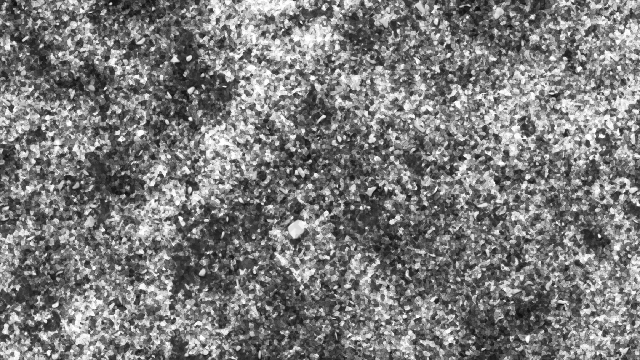
Give the GLSL for this texture, as a Shadertoy shader.

```glsl
// Weathered concrete in grey: fine gritty grains, pale patches, dark moss and scattered pebbles.

// Lengths are in canvas heights, frequencies in cells per canvas height
const float PATCH_FREQ = 3.1;
const float MOSS_FREQ = 8.0;
const float COARSE_FREQ = 72.0;
const float FINE_FREQ = 135.0;
const float PEBBLE_FREQ = 22.0;
const float PEBBLE_CHANCE = 0.36;
const float COARSE_CONTRAST = 0.66;
const float FINE_CONTRAST = 0.56;
const float CREVICE_DEPTH = 1.1;
const float MOSS_LEVEL = -1.25;
const float MID_GREY = 0.405;
const float TONE_SPREAD = 0.55;
const float SHOULDER = 0.6;
const vec2 STONE_CENTRE = vec2(0.826, 0.367);
const float STONE_RADIUS = 0.024;

vec3 hash(vec2 p) {
    vec3 q = fract(p.xyx * vec3(0.1031, 0.1030, 0.0973));
    q += dot(q, q.yxz + 33.33);
    return fract((q.xxy + q.yzz) * q.zyx);
}

// Smooth value noise from -1 to 1
float noise(vec2 p) {
    vec2 cell = floor(p), f = fract(p);
    f = f * f * (3.0 - 2.0 * f);
    float low = mix(hash(cell).x, hash(cell + vec2(1, 0)).x, f.x);
    float high = mix(hash(cell + vec2(0, 1)).x, hash(cell + vec2(1, 1)).x, f.x);
    return 2.0 * mix(low, high, f.y) - 1.0;
}

float fbm(vec2 p) {
    float sum = 0.0, weight = 1.0;
    for (int i = 0; i < 5; i++) {
        sum += weight * noise(p);
        p = mat2(1.6, 1.2, -1.2, 1.6) * p + 17.3;
        weight *= 0.8;
    }
    return sum;
}

// Packed oblong grains with soft borders: x = random tone, y = crevice shade
vec2 grains(vec2 p) {
    vec2 cell = floor(p);
    float tone = 0.0, total = 1e-5, best = 0.0;
    for (int y = -1; y <= 1; y++)
    for (int x = -1; x <= 1; x++) {
        vec2 id = cell + vec2(x, y);
        vec3 place = hash(id + 5.0), form = hash(id + 91.7);
        vec2 offset = p - id - 0.1 - 0.8 * place.xy;
        vec2 axis = normalize(form.xy - 0.5 + 1e-4);
        vec2 q = vec2(dot(offset, axis), dot(offset, vec2(-axis.y, axis.x)));
        q *= vec2(0.8, 1.3);
        float weight = exp(-12.0 * dot(q, q));
        tone += weight * 2.45 * (place.z + form.z - 1.0);
        total += weight;
        best = max(best, weight);
    }
    return vec2(tone, best) / total - vec2(0.0, 0.8);
}

// Sparse rounded pebbles: x = cover, y = tone, z = shadow below
vec3 pebbles(vec2 p, float pixel) {
    vec2 id = floor(p);
    vec3 place = hash(id + 211.0), form = hash(id + 307.0);
    vec2 offset = fract(p) - 0.3 - 0.4 * place.xy;
    vec2 axis = normalize(form.xy - 0.5 + 1e-4);
    vec2 stretch = vec2(0.85, 1.3);
    mat2 turn = mat2(axis.x, -axis.y, axis.y, axis.x);
    float radius = mix(0.09, 0.22, form.z * form.z);
    float shape = length(turn * offset * stretch) - radius;
    float shade = length(turn * (offset + vec2(-0.03, 0.1)) * stretch) - radius;
    float present = step(place.z, PEBBLE_CHANCE);
    float cover = present * (1.0 - smoothstep(-pixel, pixel, shape));
    float shadow = present * (1.0 - smoothstep(-pixel, 2.0 * pixel, shade));
    return vec3(cover, 0.72 + 0.22 * form.x + 0.5 * offset.y, shadow);
}

void mainImage(out vec4 fragColor, in vec2 fragCoord) {
    vec2 p = fragCoord / iResolution.y;
    float pixel = 1.0 / iResolution.y;

    // Broad pale and dark patches, stronger towards the top
    float level = 0.08 + mix(0.75, 1.1, p.y) * fbm(p * PATCH_FREQ + 4.7);

    // Gritty surface
    vec2 coarse = grains(p * COARSE_FREQ);
    vec2 fine = grains(p * FINE_FREQ + 40.0);
    float grit = COARSE_CONTRAST * coarse.x + FINE_CONTRAST * fine.x;
    grit += CREVICE_DEPTH * (coarse.y + 0.5 * fine.y);
    level += grit;

    // Moss cushions: dark with a faint fine texture
    float moss = smoothstep(0.85, 1.25, fbm(p * MOSS_FREQ + 63.0));
    level = mix(level, MOSS_LEVEL + 0.4 * grit, 0.85 * moss);

    // Pebbles and their shadows
    vec2 warp = 0.3 * vec2(noise(p * 40.0), noise(p * 40.0 + 9.0));
    vec3 pebble = pebbles(p * PEBBLE_FREQ + warp, PEBBLE_FREQ * pixel);
    level -= 0.8 * pebble.z;

    // Exponential tone curve with a soft shoulder
    float tone = MID_GREY * exp(TONE_SPREAD * level);
    float room = 1.0 - SHOULDER;
    float over = max(tone - SHOULDER, 0.0);
    tone = min(tone, SHOULDER) + room * (1.0 - exp(-over / room));
    tone = mix(tone, pebble.y + 0.04 * fine.x, pebble.x);

    // One larger pale stone with a ragged rim
    float rim = length(p - STONE_CENTRE) - STONE_RADIUS * (1.0 + 0.35 * noise(p * 60.0));
    float stone = 1.0 - smoothstep(-pixel, pixel, rim);
    tone = mix(tone, 0.9 + 0.05 * coarse.x, stone);

    fragColor = vec4(vec3(clamp(tone, 0.0, 1.0)), 1.0);
}
```
